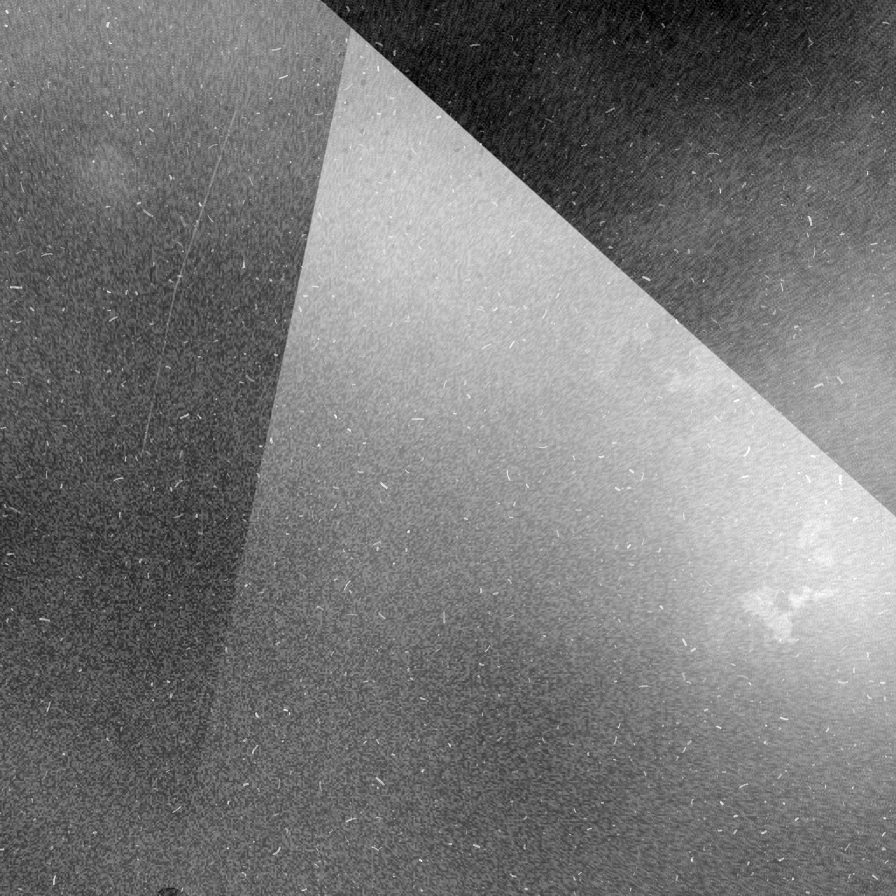
A WebGL 1 fragment shader for this background:

```glsl
precision highp float;
// Worn grey paper: three overlapping tonal panels with grain, dust, fibres and scratches.
uniform vec2 u_resolution;

float hash(vec2 p) {
  vec3 q = fract(vec3(p.xyx) * 0.1031);
  q += dot(q, q.yzx + 33.33);
  return fract((q.x + q.y) * q.z);
}

float noise(vec2 p) {
  vec2 cell = floor(p), f = fract(p);
  f = f * f * (3.0 - 2.0 * f);
  float low = mix(hash(cell), hash(cell + vec2(1.0, 0.0)), f.x);
  float high = mix(hash(cell + vec2(0.0, 1.0)), hash(cell + 1.0), f.x);
  return mix(low, high, f.y);
}

// Layered noise, centred on zero
float clouds(vec2 p) {
  float sum = 0.0, gain = 0.5;
  for (int i = 0; i < 6; i++) {
    sum += gain * (noise(p) - 0.5);
    p = mat2(1.6, 1.2, -1.2, 1.6) * p + 7.3;
    gain *= 0.55;
  }
  return sum;
}

float glow(vec2 p, vec2 centre, float radius) {
  vec2 d = (p - centre) / radius;
  return exp(-dot(d, d));
}

// Signed distance to a line, positive on its left
float lineSide(vec2 p, vec2 a, vec2 b) {
  vec2 dir = normalize(b - a), d = p - a;
  return dir.x * d.y - dir.y * d.x;
}

float segment(vec2 p, vec2 a, vec2 b) {
  vec2 d = b - a;
  return length(p - a - d * clamp(dot(p - a, d) / dot(d, d), 0.0, 1.0));
}

float stroke(float dist, float halfWidth, float pixel) {
  return 1.0 - smoothstep(halfWidth - 0.5 * pixel, halfWidth + 0.7 * pixel, dist);
}

// One bent fibre or speck per grid cell, kept with the given chance
float debris(vec2 p, float grid, float chance, float reach, float width, float pixel) {
  vec2 cell = floor(p * grid);
  vec2 key = cell + grid * 1.7;
  vec2 centre = 0.3 + 0.4 * vec2(hash(key + 11.0), hash(key + 29.0));
  vec2 q = (fract(p * grid) - centre) / grid;
  float angle = 6.2832 * hash(key + 47.0);
  q = mat2(cos(angle), sin(angle), -sin(angle), cos(angle)) * q;
  float extent = reach * hash(key + 61.0) / grid;
  q.y += (hash(key + 83.0) - 0.5) * q.x * q.x * grid * 3.0;
  float size = width * (0.5 + hash(key + 97.0));
  float mark = stroke(segment(q, vec2(-extent, 0.0), vec2(extent, 0.0)), size, pixel);
  return mark * step(hash(key), chance) * (0.35 + 0.65 * hash(key + 113.0));
}

float leftTone(vec2 p, float cloud) {
  float tone = 0.31 + 0.22 * smoothstep(0.65, 1.1, p.y + 0.25 * p.x);
  tone += 0.05 * (1.0 - smoothstep(0.0, 0.28, p.y));
  tone += 0.10 * glow(p, vec2(0.12, 0.8), 0.04);
  return tone + 0.16 * cloud;
}

float centreTone(vec2 p, float cloud) {
  float tone = 0.38 + 0.38 * smoothstep(0.38, 0.95, p.y + 0.45 * p.x);
  tone += 0.17 * glow(p, vec2(0.90, 0.34), 0.17);
  tone -= 0.06 * glow(p, vec2(0.33, 0.57), 0.13);
  tone -= 0.09 * smoothstep(0.75, 0.98, p.y);
  return tone + 0.13 * cloud;
}

float rightTone(vec2 p, float cloud) {
  float tone = 0.15 + 0.44 * smoothstep(-0.42, 0.52, p.x - p.y);
  tone -= 0.13 * glow(p, vec2(0.97, 1.0), 0.16);
  return tone + 0.32 * cloud;
}

void main() {
  vec2 p = gl_FragCoord.xy / u_resolution;
  float pixel = 1.0 / min(u_resolution.x, u_resolution.y);
  float cloud = clouds(p * 5.0 + 3.0);

  // Panels and their straight edges
  float seam = lineSide(p, vec2(0.193, 0.004), vec2(0.391, 0.965));
  float diagonal = lineSide(p, vec2(0.358, 1.0), vec2(1.0, 0.423));
  float inLeft = smoothstep(-pixel, pixel, seam);
  float inRight = smoothstep(-pixel, pixel, diagonal);
  float tone = mix(centreTone(p, cloud), leftTone(p, cloud), inLeft);
  tone = mix(tone, rightTone(p, cloud), inRight);

  // Flaking patches, small stains and a dark chip on the lower rim
  float flakes = smoothstep(0.04, 0.16, clouds(p * 24.0));
  float patches = glow(p, vec2(0.88, 0.33), 0.08) + 0.7 * glow(p, vec2(0.74, 0.58), 0.07);
  tone += 0.12 * flakes * patches;
  tone -= 0.12 * debris(p, 38.0, 0.3, 0.05, 0.002, pixel) * smoothstep(0.55, 0.9, p.y);
  tone -= 0.16 * stroke(length((p - vec2(0.19, 0.0)) * vec2(0.6, 1.0)), 0.009, pixel);

  // Long scratches
  float scratch = segment(p, vec2(0.263, 0.876), vec2(0.195, 0.675));
  scratch = min(scratch, segment(p, vec2(0.195, 0.675), vec2(0.158, 0.49)));
  tone += 0.17 * stroke(scratch, 0.001, pixel) * (0.4 + 0.6 * noise(p * 60.0));
  float scuff = segment(p, vec2(0.267, 0.362), vec2(0.21, 0.17));
  tone += 0.08 * stroke(scuff, 0.0012, pixel) * noise(p * 50.0);

  // Film grain, then fibres and dust in three sizes
  float grain = noise(p * 510.0) + hash(floor(p * 512.0)) - 1.0;
  tone += grain * mix(0.13, 0.07, smoothstep(0.3, 0.75, tone));
  float dust = debris(p, 27.0, 0.30, 0.16, 0.0008, pixel);
  dust += debris(p + 0.37, 60.0, 0.22, 0.14, 0.0008, pixel);
  dust += 0.6 * debris(p + 0.71, 130.0, 0.22, 0.08, 0.0006, pixel);
  tone += 0.42 * dust * (1.0 - 0.6 * smoothstep(0.45, 0.8, tone));

  gl_FragColor = vec4(vec3(clamp(tone, 0.0, 1.0)), 1.0);
}
```
